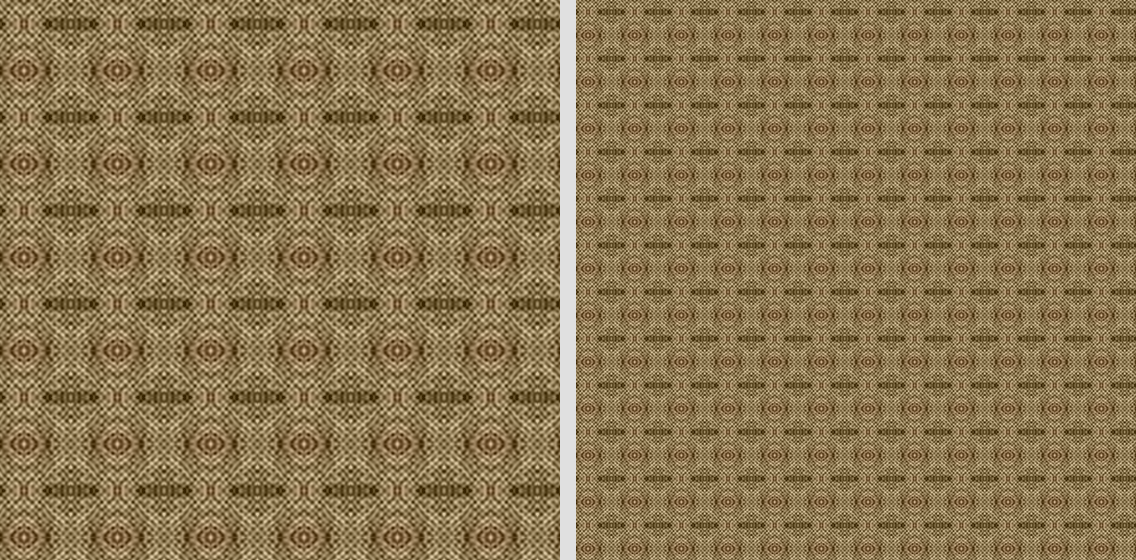
Left, the tile; right, the same tile 2 across and 2 down.
A three.js fragment shader for this pattern:

```glsl
varying vec2 vUv;

const float TAU = 6.2831853;
const float REPEATS = 6.0;
const vec2 MEDALLION_CENTRE = vec2(0.258, 0.242);
const vec3 STRAW = vec3(0.555, 0.48, 0.33);
const vec3 RUST_TINT = vec3(0.02, -0.018, -0.005);

float hash(vec2 p) {
  vec3 h = fract(vec3(p.xyx) * 0.1031);
  h += dot(h, h.yzx + 33.33);
  return fract((h.x + h.y) * h.z);
}

// Value noise, centred on zero
float noise(vec2 p) {
  vec2 i = floor(p);
  vec2 f = fract(p);
  f = f * f * (3.0 - 2.0 * f);
  float low = mix(hash(i), hash(i + vec2(1.0, 0.0)), f.x);
  float high = mix(hash(i + vec2(0.0, 1.0)), hash(i + 1.0), f.x);
  return mix(low, high, f.y) - 0.5;
}

float wave(float turns) {
  return cos(TAU * turns);
}

// Soft elliptical mask
float spot(vec2 p, vec2 centre, vec2 radius) {
  vec2 d = (p - centre) / radius;
  return exp(-dot(d, d));
}

// Mirrored cell: 0 at the medallion centre, 1 halfway to the next
vec2 mirrorCell(vec2 p) {
  return abs(fract(p + 0.5) - 0.5) * 2.0;
}

// Coordinates along the two thread directions
vec2 diagonals(vec2 q) {
  return vec2(q.x + q.y, q.x - q.y);
}

// Two crossing sets of diagonal threads, slightly uneven
float diagonalWeave(vec2 q) {
  vec2 d = diagonals(q) * 6.0;
  float falling = wave(d.x + 0.35 * noise(q * 5.0 + 37.0));
  float rising = wave(d.y + 0.35 * noise(q * 5.0 + 11.0));
  float onTop = 0.55 + 0.35 * noise(q * 6.0 + 53.0);
  return 1.15 * mix(rising, falling, onTop);
}

// Nested diamonds with a tall, rounded core
float diamondRings(vec2 q) {
  return wave(5.0 * q.x + 9.0 * q.y * q.y / (q.y + 0.15));
}

float roundRings(vec2 q, vec2 centre) {
  return wave(7.5 * length((q - centre) * vec2(1.0, 0.9)));
}

void main() {
  vec2 q = mirrorCell(vUv * REPEATS - MEDALLION_CENTRE);

  // Regions of the cell
  float medallion = spot(q, vec2(0.0), vec2(0.52, 0.36));
  float rosette = spot(q, vec2(1.0, 0.0), vec2(0.28, 0.4));
  float eye = spot(q, vec2(1.0, 0.0), vec2(0.2));
  float knot = spot(q, vec2(1.0), vec2(0.44, 0.14));
  float bud = spot(q, vec2(0.0, 1.0), vec2(0.24, 0.13));
  float tips = spot(q, vec2(0.53, 0.0), vec2(0.1, 0.09))
             + spot(q, vec2(0.52, 1.0), vec2(0.1, 0.08));
  float glint = spot(q, vec2(0.6, 0.0), vec2(0.04, 0.05));

  // Thread relief
  float relief = diagonalWeave(q);
  relief = mix(relief, 0.85 * diamondRings(q), 0.9 * medallion);
  relief = mix(relief, roundRings(q, vec2(1.0, 0.0)), 0.85 * eye);
  relief = mix(relief, 0.8 * wave(8.0 * q.x), 0.85 * max(knot, bud));

  // Light and dark areas, with grain along the threads
  float grain = noise(diagonals(q) * 10.0 + 71.0);
  float tone = 0.21 * relief + 0.34 * grain + 0.01;
  tone += 0.06 * rosette - 0.06 * medallion - 0.16 * knot - 0.05 * bud;
  tone += 0.35 * glint - 0.17 * tips;
  tone = clamp(tone, -0.35, 0.32);

  vec3 colour = STRAW + tone + RUST_TINT * max(medallion, bud);
  gl_FragColor = vec4(clamp(colour, 0.0, 1.0), 1.0);
}
```
